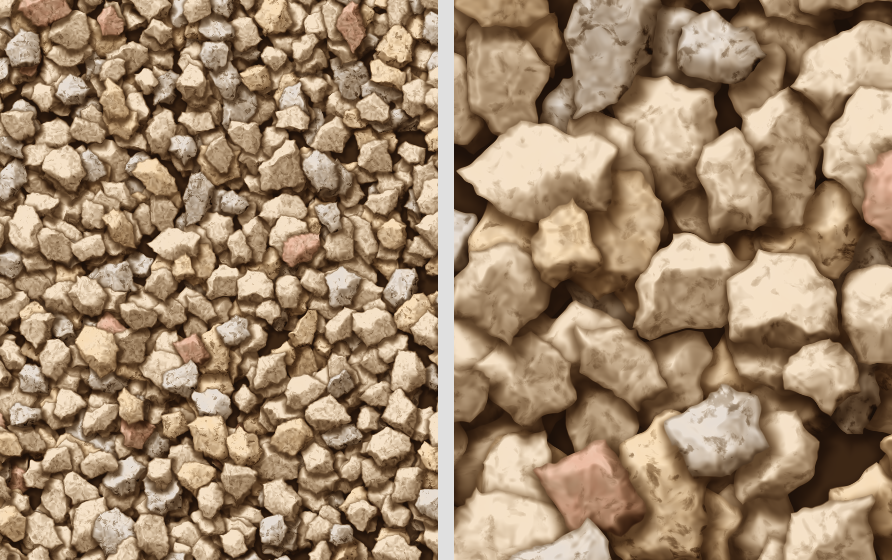
Left, the full canvas; right, a detail of the centre.
A WebGL 2 fragment shader for this texture:

```glsl
#version 300 es
precision highp float;
uniform vec2 u_resolution;
out vec4 fragColor;

#define ROWS 14.5            // stone cells per canvas height
#define LAYERS 5
#define SIDES 7
#define STONE_RADIUS 0.48
#define SHADOW_REACH 0.15
#define SHADOW_DEPTH 0.66
#define GRAIN 0.30
#define FACET_SHARPNESS 42.0
#define LIGHT_DIR normalize(vec3(-0.28, 0.58, 0.80))
#define GAP_COLOR vec3(0.10, 0.06, 0.035)
#define CREAM_COLOR vec3(0.96, 0.89, 0.80)

const float TAU = 6.2831853;

vec2 hash2(vec2 p) {
    vec3 q = fract(p.xyx * vec3(0.1031, 0.1030, 0.0973));
    q += dot(q, q.yzx + 33.33);
    return fract((q.xx + q.yz) * q.zy);
}

float noise(vec2 p) {
    vec2 i = floor(p), f = fract(p);
    f = f * f * (3.0 - 2.0 * f);
    float low = mix(hash2(i).x, hash2(i + vec2(1, 0)).x, f.x);
    float high = mix(hash2(i + vec2(0, 1)).x, hash2(i + vec2(1, 1)).x, f.x);
    return mix(low, high, f.y);
}

float fbm(vec2 p) {
    float sum = 0.0, amp = 0.5;
    for (int i = 0; i < 4; i++) {
        sum += amp * noise(p);
        p = mat2(1.6, 1.2, -1.2, 1.6) * p + 7.3;
        amp *= 0.55;
    }
    return sum;
}

// Mineral tint: mostly sand, some grey, ochre and a little pink
vec3 stoneTint(float pick) {
    if (pick > 0.84) return vec3(0.94, 0.97, 1.03);
    if (pick > 0.68) return vec3(1.01, 0.97, 0.89);
    if (pick > 0.66) return vec3(0.96, 0.83, 0.80);
    return vec3(1.0, 0.99, 0.97);
}

// Lays one faceted stone over the surface (rgb = tint, a = lightness)
void layStone(inout vec4 surface, vec2 p, vec2 id, float pixel) {
    vec2 shape = hash2(id + 11.7), look = hash2(id + 53.1);
    vec2 tilt = (hash2(id + 29.3) - 0.5) * 1.0;
    float radius = STONE_RADIUS * mix(0.68, 1.16, shape.x);
    vec2 axes = radius * vec2(mix(1.0, 1.45, shape.y), mix(0.66, 1.0, look.y));
    float turn = TAU * fract(shape.x * 13.7 + look.x * 5.1);
    vec2 shadowShift = vec2(-0.03, 0.07);

    // The flat top starts the blend, the bevelled sides join it
    float top = radius * mix(0.25, 0.5, look.y) - dot(tilt, p);
    float weight = exp(-FACET_SHARPNESS * max(top, -1.0));
    vec3 normalSum = weight * normalize(vec3(tilt, 1.0));
    float inside = 9.0, shaded = 9.0;
    for (int k = 0; k < SIDES; k++) {
        vec2 r = hash2(id + float(k) * 7.13 + 3.0);
        float angle = TAU * (float(k) + (r.x - 0.5) * 0.75) / float(SIDES);
        vec2 n = vec2(cos(angle + turn), sin(angle + turn));
        float reach = length(axes * vec2(cos(angle), sin(angle))) * mix(0.78, 1.06, r.y);
        float depth = reach - dot(n, p);
        float slope = mix(0.5, 2.0, fract(r.x * 17.0 + r.y * 9.0));
        float w = exp(-FACET_SHARPNESS * max(slope * depth, -1.0));
        normalSum += w * normalize(vec3(n * slope, 1.0));
        inside = min(inside, depth);
        shaded = min(shaded, depth - dot(n, shadowShift));
    }

    // Tight shadow on whatever lies beneath
    surface.a *= mix(1.0 - SHADOW_DEPTH, 1.0, smoothstep(-0.03, SHADOW_REACH, -shaded));
    float cover = smoothstep(-pixel, pixel, inside) ;
    if (cover <= 0.0) return;

    // Facet light, rough grain and dark mineral spots
    vec2 local = p + look * 40.0;
    float rough = fbm(local * 6.0) - 0.5;
    float speck = smoothstep(0.56, 0.80, fbm(local * 11.0 + 17.0));
    vec3 normal = normalize(normalize(normalSum) + vec3(rough, -rough, 0.0) * 0.5);
    float light = 0.31 + 0.76 * max(dot(normal, LIGHT_DIR), 0.0);
    light += (look.y - 0.5) * 0.12 + rough * GRAIN;
    light += (noise(local * 19.0) - 0.5) * GRAIN * 0.7;
    light -= speck * (look.x > 0.74 ? 0.30 : 0.15);
    light *= mix(0.68, 1.0, smoothstep(0.0, 0.05, inside));
    vec3 tint = mix(vec3(1.0), stoneTint(look.x), 0.85 + rough);
    surface = mix(surface, vec4(tint, min(light, 1.0)), cover);
}

void main() {
    vec2 p = gl_FragCoord.xy / u_resolution.y * ROWS;
    float pixel = 0.8 * ROWS / u_resolution.y;
    p += (vec2(noise(p * 5.0), noise(p * 5.0 + 31.0)) - 0.5) * 0.10;
    p += (vec2(noise(p * 13.0), noise(p * 13.0 + 57.0)) - 0.5) * 0.035;

    // Pile the layers from the bottom up
    vec4 surface = vec4(vec3(1.0), 0.16);
    for (int layer = 0; layer < LAYERS; layer++) {
        float level = float(layer);
        float spin = 0.4 + level * 1.9;
        vec2 q = mat2(cos(spin), sin(spin), -sin(spin), cos(spin)) * p + level * 37.4;
        mat2 back = mat2(cos(spin), -sin(spin), sin(spin), cos(spin));
        for (int c = 0; c < 9; c++) {
            vec2 cell = floor(q) + vec2(c % 3 - 1, c / 3 - 1);
            vec2 id = cell + level * 91.0 + 200.0;
            if (hash2(id + 71.9).x > 1.0 - 0.08 * level) continue;
            vec2 center = cell + 0.5 + (hash2(id) - 0.5) * 0.7;
            layStone(surface, back * (q - center), id, pixel);
        }
    }

    // Shadows turn brown, lit faces turn cream
    float tone = clamp(surface.a, 0.0, 1.0);
    vec3 color = mix(GAP_COLOR, CREAM_COLOR, pow(vec3(tone), vec3(1.0, 1.2, 1.5)));
    fragColor = vec4(clamp(color * surface.rgb, 0.0, 1.0), 1.0);
}
```
